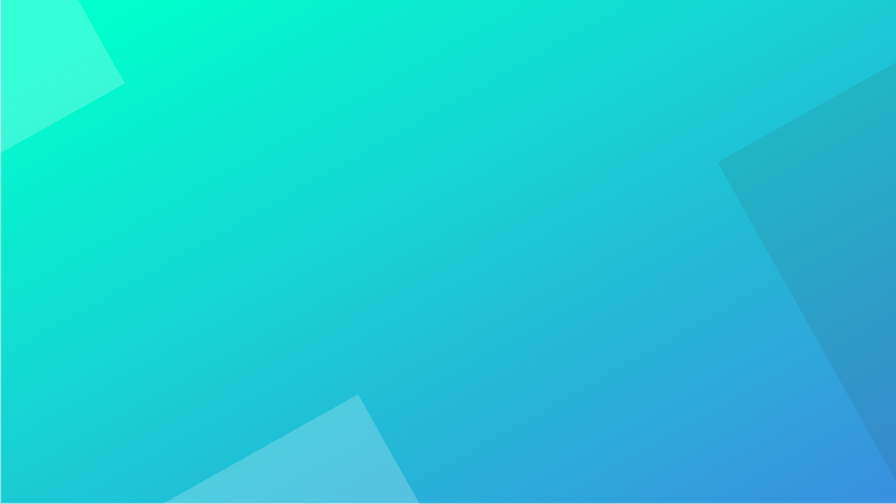
A Shadertoy shader for this background:

```glsl
// Diagonal mint-to-blue gradient with three tilted translucent rectangles at the borders.

#define TILT 0.5105          // rotation of the rectangles, radians
#define GRADIENT_START 0.07  // diagonal position where the blend begins
#define MINT vec3(0.0, 1.0, 0.8)
#define BLUE vec3(0.227, 0.56, 0.87)
#define LIGHT_ALPHA 0.21
#define SHADE_ALPHA 0.10
#define RIM_WIDTH 0.0023     // pale line on the left and bottom borders
#define RIM_ALPHA 0.5

// Coverage of a tilted quarter-plane that opens from its corner towards "side".
float cornerMask(vec2 p, vec2 corner, vec2 side, float pixel) {
    float c = cos(TILT), s = sin(TILT);
    vec2 d = p - corner;
    vec2 local = vec2(c * d.x + s * d.y, c * d.y - s * d.x) * side;
    vec2 cover = clamp(local / pixel + 0.5, 0.0, 1.0);
    return cover.x * cover.y;
}

void mainImage(out vec4 fragColor, in vec2 fragCoord) {
    vec2 uv = fragCoord / iResolution.xy;
    vec2 p = fragCoord / iResolution.y;
    float pixel = 1.0 / iResolution.y;

    // Background gradient from the upper left to the lower right
    float diagonal = 0.5 * (uv.x + 1.0 - uv.y);
    float blend = clamp((diagonal - GRADIENT_START) / (1.0 - GRADIENT_START), 0.0, 1.0);
    vec3 color = mix(MINT, BLUE, blend);

    // Pale rectangles: upper left and bottom
    float light = cornerMask(p, vec2(0.2477, 0.8345), vec2(-1.0, 1.0), pixel)
                + cornerMask(p, vec2(0.7106, 0.2176), vec2(-1.0, -1.0), pixel);
    color = mix(color, vec3(1.0), LIGHT_ALPHA * light);

    // Dark rectangle: right
    float shade = cornerMask(p, vec2(1.4236, 0.6782), vec2(1.0, -1.0), pixel);
    color = mix(color, vec3(0.2), SHADE_ALPHA * shade);

    // Thin border rim
    float rim = clamp((RIM_WIDTH - min(p.x, p.y)) / pixel + 0.5, 0.0, 1.0);
    color = mix(color, vec3(1.0), RIM_ALPHA * rim);

    fragColor = vec4(color, 1.0);
}
```
